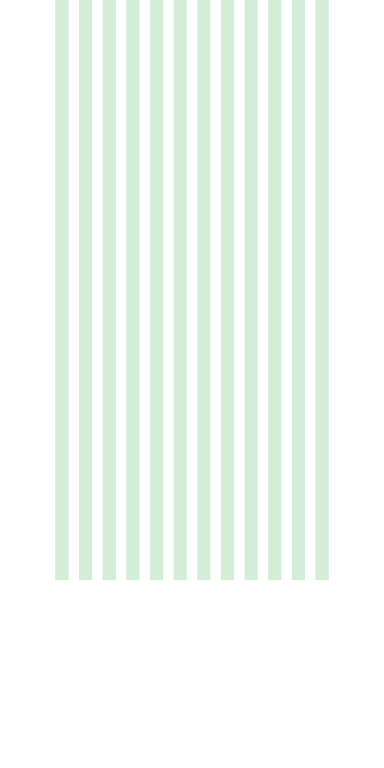
A Shadertoy shader for this pattern:

```glsl
// Twelve upright pale green stripes on white, centred across the canvas.
// They hang from the top edge and end on one straight line above the bottom.
// One stripe is repeated with fract; edges are smoothed by pixel coverage.

// Coverage of a pixel by a shape at a signed distance (negative inside).
float coverage(float signedDist, float pixel) {
    return clamp(0.5 - signedDist / pixel, 0.0, 1.0);
}

// Mask of the stripe row; uv spans 0..1 on both axes.
float stripeMask(vec2 uv, vec2 pixel) {
    const float pitch = 0.0616;
    const float halfWidth = 0.0172;

    // Distance to the nearest stripe centre, with a gap at mid canvas
    float x = (uv.x - 0.5) / pitch;
    float toCentre = abs(fract(x) - 0.5) * pitch;
    float stripe = coverage(toCentre - halfWidth, pixel.x);

    // Keep six stripes on each side, and cut them off at the foot
    float inRow = step(abs(x), 6.0);
    float aboveFoot = coverage(0.2445 - uv.y, pixel.y);
    return stripe * inRow * aboveFoot;
}

void mainImage(out vec4 fragColor, in vec2 fragCoord) {
    vec2 pixel = 1.0 / iResolution.xy;
    vec2 uv = fragCoord * pixel;

    vec3 paper = vec3(1.0);
    vec3 mint = vec3(0.83, 0.93, 0.85);
    fragColor = vec4(mix(paper, mint, stripeMask(uv, pixel)), 1.0);
}
```
